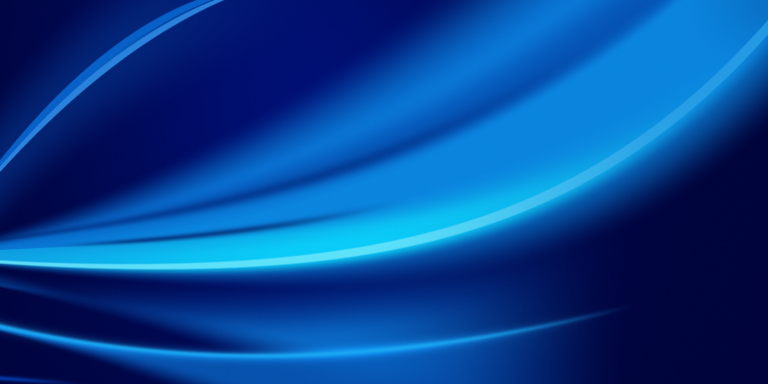
This background is drawn by a WebGL 2 fragment shader. Its source:

```glsl
#version 300 es
precision highp float;
// Flowing blue light ribbons sweeping over a deep navy backdrop.

uniform vec2 u_resolution;
out vec4 outColor;

// Polynomial curve height at x, coefficients from constant to quartic.
float curve(float x, float a, float b, float c, float d, float e) {
    return a + x * (b + x * (c + x * (d + x * e)));
}

// Soft line of half-width w around distance d.
float glow(float d, float w) {
    return exp(-d * d / (w * w));
}

// Filled strip between two heights with softness s.
float strip(float y, float low, float high, float s) {
    return smoothstep(low - s, low + s, y) * (1.0 - smoothstep(high - s, high + s, y));
}

float hash(vec2 p) {
    return fract(sin(dot(p, vec2(127.1, 311.7))) * 43758.5453);
}

// Navy field, lighter at the upper middle.
vec3 backdrop(vec2 p) {
    float light = exp(-dot((p - vec2(0.8, 0.75)) * vec2(1.3, 1.0), (p - vec2(0.8, 0.75)) * vec2(1.3, 1.0)) * 1.6);
    return mix(vec3(0.0, 0.015, 0.23), vec3(0.0, 0.06, 0.45), light);
}

// Arc in the upper left with its wide veil.
vec3 upperArc(vec3 col, vec2 p) {
    float x = p.x, y = p.y;
    float top = curve(x, 0.583, 1.25, -0.85, 0.0, 0.0);
    float low = curve(x, 0.552, 1.1, -0.57, 0.0, 0.0);
    float veil = smoothstep(-0.17 - 0.1 * x, 0.0, y - low) * (1.0 - smoothstep(0.0, 0.21, y - top));
    col = mix(col, vec3(0.02, 0.21, 0.55), veil * 0.6 * (1.0 - smoothstep(0.3, 0.9, x)));
    float across = (y - low) / max(top - low, 0.01);
    vec3 tone = mix(vec3(0.17, 0.53, 0.88), vec3(0.03, 0.39, 0.8), smoothstep(0.38, 0.5, across));
    tone -= vec3(0.08, 0.17, 0.2) * glow(across - 0.45, 0.07) * smoothstep(0.2, 0.5, x);
    return mix(col, tone, strip(y, low, top, 0.003) * 0.95);
}

// Sheets and thin streak along the bottom.
vec3 lowerSheets(vec3 col, vec2 p, float mainY) {
    float x = p.x, y = p.y;
    float fade = 1.0 - smoothstep(0.85, 1.65, x);
    float edge = curve(x, 0.25, -0.25, -0.08, 0.0, 0.0);
    float streak = curve(x, 0.151, -0.235, 0.19, -0.017, 0.0);
    float under = curve(x, 0.135, -0.3, -0.08, 0.0, 0.0);
    float top = 1.0 - smoothstep(-0.16 - 0.04 * x, -0.01, y - mainY + 0.015);
    float sheet = smoothstep(0.0, 0.008 + 0.14 * x, y - edge);
    sheet *= mix(top, 1.0 - smoothstep(0.0, 0.05, y - edge), 0.6 * (1.0 - smoothstep(0.0, 0.35, x)));
    vec3 blue = mix(vec3(0.02, 0.3, 0.68), vec3(0.04, 0.43, 0.79), glow(y - streak - 0.02, 0.08));
    col = mix(col, blue, sheet * fade * 0.95);
    float belowStreak = smoothstep(0.0, 0.01 + 0.13 * x, y - under) * (1.0 - smoothstep(-0.003, 0.003, y - streak));
    col = mix(col, vec3(0.03, 0.37, 0.74), belowStreak * fade * 0.85);
    col += vec3(0.01, 0.2, 0.4) * glow(y - 0.015 + 0.07 * x, 0.006) * (1.0 - smoothstep(0.0, 0.25, x));
    float tail = 1.0 - smoothstep(1.0, 1.65, x);
    col += vec3(0.03, 0.18, 0.2) * glow(y - streak, 0.016) * tail;
    return mix(col, vec3(0.1, 0.66, 0.95), glow(y - streak, 0.0065) * pow(tail, 0.6) * 0.9);
}

// Broad layered sweep from the left edge to the upper right.
vec3 mainSweep(vec3 col, vec2 p, float mainY) {
    float x = p.x, y = p.y;
    float crest = curve(x, 0.375, 0.26, 0.2, 0.0, 0.0);
    float foldA = curve(x, 0.375, 0.14, 0.013, 0.07, 0.0);
    float foldB = curve(x, 0.35, 0.045, 0.02, 0.045, 0.0);
    float d = y - mainY;

    // Back sheet with a pale ridge
    vec3 body = mix(vec3(0.02, 0.33, 0.71), vec3(0.03, 0.42, 0.79), smoothstep(0.0, 0.05 + 0.1 * x, y - foldA));
    body += vec3(0.01, 0.06, 0.06) * glow(y - mix(foldA, crest, 0.38), 0.01 + 0.03 * x);

    // Middle sheet, shaded at its upper fold
    float inA = 1.0 - smoothstep(-0.006 - 0.035 * x, 0.003 + 0.006 * x, y - foldA);
    vec3 middle = mix(vec3(0.03, 0.42, 0.79), vec3(0.04, 0.52, 0.87), smoothstep(0.0, 0.06, foldA - y));
    body = mix(body, middle, inA);
    body -= vec3(0.01, 0.1, 0.13) * glow(y - foldA, 0.006 + 0.014 * x) * (1.0 - smoothstep(0.8, 1.7, x));

    // Cyan front sheet
    float soft = 0.003 + 0.045 * x * x;
    float inB = 1.0 - smoothstep(-soft, 0.4 * soft, y - foldB);
    float heart = glow(x - 0.85, 0.75);
    vec3 cyan = mix(vec3(0.06, 0.57, 0.86), vec3(0.04, 0.8, 0.97), heart);
    cyan = mix(cyan, vec3(0.05, 0.6, 0.88), 0.65 * smoothstep(0.3, 1.0, d / max(foldB - mainY, 0.02)));
    body = mix(body, cyan, inB);
    float crease = smoothstep(0.1, 0.4, x) * (1.0 - smoothstep(0.6, 1.1, x));
    body -= vec3(0.02, 0.27, 0.32) * glow(y - foldB - 0.002, 0.005 + 0.006 * x) * crease;
    body = mix(body, vec3(0.03, 0.36, 0.68), 0.55 * smoothstep(1.75, 2.05, x) * smoothstep(0.8, 1.0, y));

    // Falloff under the bright rim and over the crest
    body = mix(body, vec3(0.03, 0.43, 0.77), 1.0 - smoothstep(-0.012 - 0.03 * x, 0.0, d));
    float low = smoothstep(-0.02 - 0.05 * x - 0.037 * x * x, 0.004, d);
    float high = 1.0 - smoothstep(-0.02 - 0.11 * x, 0.025 + 0.07 * x, y - crest);
    col = mix(col, body, low * high);

    // Pale rim
    float rim = strip(y, mainY - 0.004 - 0.003 * x, mainY + 0.004 + 0.012 * x, 0.003);
    vec3 rimColor = mix(vec3(0.42, 0.9, 0.98), vec3(0.16, 0.62, 0.9), smoothstep(0.9, 1.9, x));
    return mix(col, rimColor, rim * 0.85);
}

void main() {
    vec2 p = gl_FragCoord.xy / u_resolution * vec2(2.0, 1.0);
    float mainY = curve(p.x, 0.318, -0.069, 0.085, -0.014, 0.032);
    vec3 col = upperArc(backdrop(p), p);
    col = lowerSheets(col, p, mainY);
    col = mainSweep(col, p, mainY);
    col += (hash(floor(p * 256.0)) - 0.5) / 255.0; // dither against banding
    outColor = vec4(clamp(col, 0.0, 1.0), 1.0);
}
```
